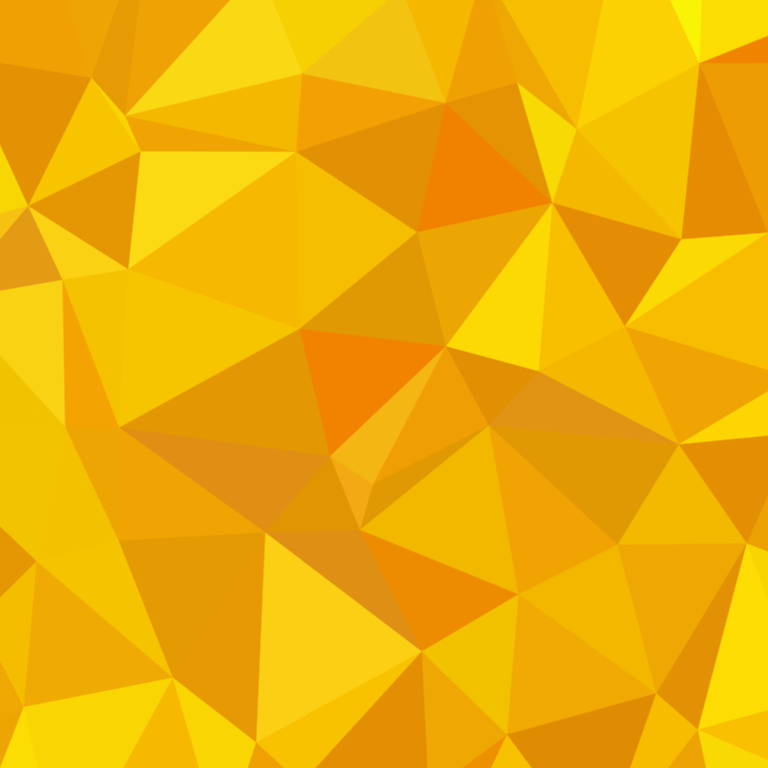
A Shadertoy shader for this background:

```glsl
// Low-poly field of flat amber and yellow facets with crisp edges.
// Each grid cell holds one scattered vertex; the quads between neighbouring
// vertices are split along a valid diagonal and each triangle gets one tone.
#define GRID vec2(6.7, 6.1)   // vertices across the canvas
#define JITTER 0.96           // vertex scatter, below 1 keeps the mesh valid
#define EDGE_SOFTNESS 0.0022  // edge blend width in canvas units
#define TONE_DRIFT 0.16       // darker middle, lighter corners
#define TONE_SCATTER 0.35     // random part of the facet tone
#define VIVID_SHARE 0.04      // saturated orange facets
#define BRIGHT_SHARE 0.03     // lemon facets
#define SEED 3.0

float hash(vec2 p) {
    return fract(sin(dot(p + SEED, vec2(127.1, 311.7))) * 43758.5453);
}

float cross2(vec2 a, vec2 b) {
    return a.x * b.y - a.y * b.x;
}

// Signed distance to the line through a and b, positive on its left
float side(vec2 p, vec2 a, vec2 b) {
    return cross2(b - a, p - a) / max(length(b - a), 1e-5);
}

vec2 vertex(vec2 cell) {
    vec2 scatter = vec2(hash(cell), hash(cell + 57.3)) - 0.5;
    return (cell + 0.5 + JITTER * scatter) / GRID;
}

// Soft triangle mask, independent of the winding
float coverage(vec2 p, vec2 a, vec2 b, vec2 c) {
    float winding = cross2(b - a, c - a) < 0.0 ? -1.0 : 1.0;
    float inner = min(min(winding * side(p, a, b), winding * side(p, b, c)),
                      winding * side(p, c, a));
    return clamp(0.5 + inner / EDGE_SOFTNESS, 0.0, 1.0);
}

vec3 facetColor(vec2 cell, float half_, vec2 center) {
    vec2 key = cell + half_ * vec2(19.7, 41.3);

    // Evenly spread tone, loosened by the hash and a broad drift
    float tone = fract(dot(cell, vec2(0.7549, 0.5698)) + 0.38 * half_
                       + TONE_SCATTER * hash(key + 7.1));
    vec2 offset = (center - vec2(0.58, 0.47)) * vec2(1.0, 1.2);
    tone += TONE_DRIFT * (smoothstep(0.1, 0.6, length(offset)) * 2.0 - 1.1);

    vec3 color = vec3(0.89, 0.58, 0.01);
    if (tone > 0.29) color = vec3(0.94, 0.64, 0.01);
    if (tone > 0.53) color = vec3(0.96, 0.74, 0.00);
    if (tone > 0.79) color = vec3(0.98, 0.84, 0.01);

    float accent = hash(key + 23.9);
    if (accent < VIVID_SHARE) color = vec3(0.94, 0.54, 0.00);
    if (accent > 1.0 - BRIGHT_SHARE) color = vec3(0.98, 0.94, 0.02);

    // Small shifts of hue, with a few dusty facets
    color.rg += vec2(0.03, 0.06) * (vec2(hash(key + 3.7), hash(key + 11.3)) - 0.5);
    color.b += 0.07 * step(0.92, hash(key + 31.7));
    return color;
}

void mainImage(out vec4 fragColor, in vec2 fragCoord) {
    vec2 p = fragCoord / iResolution.y;
    vec2 home = floor(p * GRID);
    vec3 sum = vec3(0.0);
    float total = 0.0;

    // Only four quads can reach into the current cell
    for (int j = -1; j <= 0; j++) {
        for (int i = -1; i <= 0; i++) {
            vec2 cell = home + vec2(i, j);
            vec2 a = vertex(cell);
            vec2 b = vertex(cell + vec2(1, 0));
            vec2 c = vertex(cell + vec2(0, 1));
            vec2 d = vertex(cell + vec2(1, 1));

            // Take the shorter diagonal that lies inside the quad
            bool adInside = side(b, a, d) * side(c, a, d) < 0.0;
            bool bcInside = side(a, b, c) * side(d, b, c) < 0.0;
            bool useAD = adInside && (!bcInside || distance(a, d) < distance(b, c));
            vec2 start = useAD ? a : b;
            vec2 end = useAD ? d : c;
            vec2 tip0 = useAD ? b : a;
            vec2 tip1 = useAD ? c : d;

            float cover0 = coverage(p, start, end, tip0);
            float cover1 = coverage(p, start, end, tip1);
            sum += cover0 * facetColor(cell, 0.0, (start + end + tip0) / 3.0);
            sum += cover1 * facetColor(cell, 1.0, (start + end + tip1) / 3.0);
            total += cover0 + cover1;
        }
    }
    fragColor = vec4(clamp(sum / max(total, 1e-4), 0.0, 1.0), 1.0);
}
```
